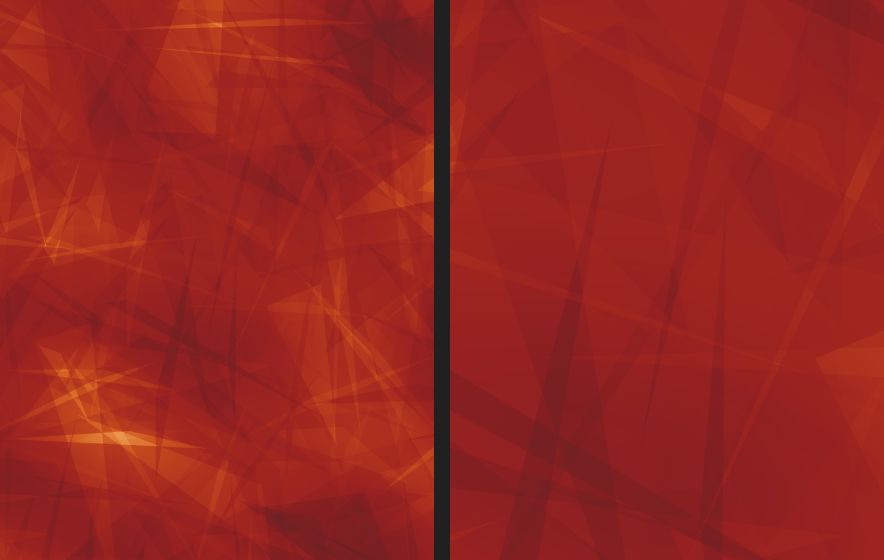
Left, the full canvas; right, a detail of the centre.
A Shadertoy shader for this background:

```glsl
// Ember-red backdrop of overlapping translucent shards over soft diagonal glows.

const int   SHARDS       = 320;
const int   WAVES        = 6;
const float MARGIN       = 0.12;                // shard centres reach past the canvas
const vec2  HALF_LENGTH  = vec2(0.08, 0.27);    // shortest, longest
const vec2  WIDTH        = vec2(0.008, 0.095);  // sliver, broad facet
const vec2  WAVE_NUMBER  = vec2(12.0, 21.0);    // along, across the glow diagonal
const float GLOW_ANGLE   = -0.75;
const float GLOW_SMOOTH  = 0.55;                // share of glow drawn as a gradient
const float GLOW_FACET   = 0.20;                // share of glow carried by each shard
const float SHARD_TONE   = 0.55;                // random light or dark of a shard
const float ANGLE_SPREAD = 0.55;

// Colour stops: rgb and the tone at which each is reached
const vec4 RAMP[8] = vec4[8](
    vec4(0.44, 0.13, 0.14, -2.6),
    vec4(0.52, 0.12, 0.13, -1.45),
    vec4(0.59, 0.13, 0.13, -0.7),
    vec4(0.64, 0.15, 0.12,  0.3),
    vec4(0.71, 0.22, 0.12,  1.25),
    vec4(0.77, 0.29, 0.11,  1.95),
    vec4(0.85, 0.42, 0.16,  2.7),
    vec4(0.93, 0.62, 0.33,  3.8));

float hash(float n) {
    return fract(sin(n * 12.9898 + 4.137) * 43758.5453);
}

// Coordinates of p along and across a direction
vec2 toAxis(vec2 p, float angle) {
    vec2 axis = vec2(cos(angle), sin(angle));
    return vec2(dot(p, axis), dot(p, vec2(-axis.y, axis.x)));
}

// Smooth field of light and dark lumps, zero mean and unit deviation
float glow(vec2 p) {
    vec2 q = toAxis(p, GLOW_ANGLE) * WAVE_NUMBER;
    float sum = 0.0;
    for (int i = 0; i < WAVES; i++) {
        float n = float(i);
        vec2 heading = vec2(cos(n * 2.4), sin(n * 2.4)) * (1.0 + 0.25 * sin(n * 1.9));
        sum += sin(dot(q, heading) + n * n * 1.7);
    }
    return sum / sqrt(0.5 * float(WAVES));
}

// Signed distance to the line a-b, negative on its left
float edgeSide(vec2 p, vec2 a, vec2 b) {
    vec2 e = normalize(b - a);
    return dot(p - a, vec2(e.y, -e.x));
}

float triangle(vec2 p, vec2 a, vec2 b, vec2 c) {
    return max(edgeSide(p, a, b), max(edgeSide(p, b, c), edgeSide(p, c, a)));
}

// Three leading directions: steep, falling diagonal, nearly level
float shardAngle(float pick, float jitter) {
    float lead = pick < 0.4 ? 1.28 : (pick < 0.72 ? GLOW_ANGLE : 0.12);
    return lead + (jitter - 0.5) * 2.0 * ANGLE_SPREAD;
}

vec3 ramp(float tone) {
    vec3 colour = RAMP[0].rgb;
    for (int i = 1; i < 8; i++) {
        float t = clamp((tone - RAMP[i - 1].w) / (RAMP[i].w - RAMP[i - 1].w), 0.0, 1.0);
        colour = mix(colour, RAMP[i].rgb, t);
    }
    return colour;
}

void mainImage(out vec4 fragColor, in vec2 fragCoord) {
    vec2 p = fragCoord / iResolution.y;
    vec2 canvas = vec2(iResolution.x / iResolution.y, 1.0);
    float pixel = 1.0 / iResolution.y;
    float tone = GLOW_SMOOTH * glow(p);

    for (int i = 0; i < SHARDS; i++) {
        float id = float(i) + 1.0;

        // Evenly scattered centre, skipped when out of reach
        vec2 spot = fract(id * vec2(0.75488, 0.56984));
        vec2 centre = spot * (canvas + 2.0 * MARGIN) - MARGIN;
        vec2 d = p - centre;
        float len = mix(HALF_LENGTH.x, HALF_LENGTH.y, hash(id));
        if (dot(d, d) > 1.3 * len * len + WIDTH.y * WIDTH.y) continue;

        // Lopsided triangle laid along the shard direction
        float breadth = hash(id + 411.0);
        float w = mix(WIDTH.x, WIDTH.y, breadth * breadth);
        vec2 q = toAxis(d, shardAngle(hash(id + 823.0), hash(id + 1237.0)));
        vec2 a = vec2(-len, -0.4 * w);
        vec2 b = vec2(len, -0.8 * w * hash(id + 1601.0));
        vec2 c = vec2((hash(id + 2003.0) * 2.0 - 1.0) * len * 0.9, w);
        float cover = clamp(0.5 - triangle(q, a, b, c) / pixel, 0.0, 1.0);
        if (cover <= 0.0) continue;

        // Tint follows the glow at the centre, livelier where it is bright
        float light = glow(centre);
        float tint = (hash(id + 2411.0) * 2.0 - 1.0) * SHARD_TONE;
        tone += cover * (GLOW_FACET * light + tint * (1.0 + 0.3 * clamp(light, -1.0, 2.0)));
    }

    fragColor = vec4(ramp(tone), 1.0);
}
```
